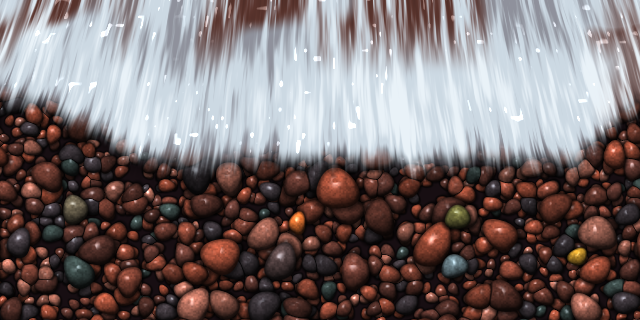
This texture is drawn by a WebGL 2 fragment shader. Its source:

```glsl
#version 300 es
precision highp float;
// Silky white surf sliding down over a beach of wet red pebbles.
uniform vec2 u_resolution;
out vec4 fragColor;

#define SHORE_Y 0.478
#define FRINGE 0.065
#define FAN 0.38
#define STREAK_FREQ 42.0
#define SPECKLE 0.28
#define GLOSS 0.55
#define GAP_COLOR vec3(0.09, 0.055, 0.07)
#define RED_STONE vec3(0.66, 0.32, 0.23)
#define BROWN_STONE vec3(0.38, 0.22, 0.19)
#define FOAM_COLOR vec3(0.80, 0.85, 0.89)
#define MIST_COLOR vec3(0.56, 0.57, 0.61)

float hash(vec2 p) { return fract(sin(dot(p, vec2(127.1, 311.7))) * 43758.5453); }

float noise(vec2 p) {
  vec2 i = floor(p), f = fract(p);
  f = f * f * (3.0 - 2.0 * f);
  return mix(mix(hash(i), hash(i + vec2(1, 0)), f.x),
             mix(hash(i + vec2(0, 1)), hash(i + vec2(1, 1)), f.x), f.y);
}

mat2 rotation(float a) { return mat2(cos(a), -sin(a), sin(a), cos(a)); }

// Rounded, slightly lopsided pebble: 0 at the centre, 1 on the rim
float pebbleDistance(vec2 offset, vec2 radii, float angle, float seed) {
  vec2 q = rotation(angle) * offset / radii;
  return length(q) * (1.0 + 0.07 * sin(3.0 * atan(q.y, q.x + 1e-5) + seed * 40.0));
}

// Domed shading, speckles and a wet highlight over a contact shadow
void paintPebble(inout vec3 col, vec2 p, vec2 offset, float d, float radius, float seam, vec3 tint) {
  float inside = clamp((1.0 - d) * radius * u_resolution.y + 0.5, 0.0, 1.0);
  float r = min(d, 1.0);
  vec3 n = vec3(offset / max(length(offset), 1e-4) * r * 0.95, sqrt(1.0 - 0.9 * r * r));
  vec3 light = normalize(vec3(-0.2, 0.62, 0.75));
  float diffuse = max(dot(n, light), 0.0);
  float grain = mix(noise(p * 190.0), noise(p * 75.0 + 9.0), 0.5) - 0.5;
  vec3 stone = tint * (0.22 + 0.92 * diffuse) * (1.0 + 2.0 * SPECKLE * grain);
  stone *= mix(0.35, 1.0, seam) * (1.0 - 0.4 * smoothstep(0.75, 1.0, r));
  float shine = pow(max(dot(normalize(n), normalize(light + vec3(0, 0, 1))), 0.0), 45.0);
  stone += GLOSS * shine * smoothstep(0.35, 0.75, noise(p * 85.0)) * vec3(0.85, 0.9, 0.95);
  col *= mix(0.35, 1.0, smoothstep(0.95, 1.4, d));
  col = mix(col, stone, inside);
}

vec3 pebbleTint(vec2 id) {
  float kind = hash(id + 3.7);
  vec3 tint = mix(BROWN_STONE, RED_STONE, smoothstep(0.25, 0.85, kind));
  tint = mix(tint, vec3(0.68, 0.44, 0.38), step(0.88, kind) * 0.8);
  tint = mix(tint, vec3(0.25, 0.22, 0.24), step(kind, 0.17));
  tint = mix(tint, vec3(0.24, 0.30, 0.29), step(kind, 0.035));
  return tint * mix(0.75, 1.12, hash(id + 8.1));
}

// One jittered grid of pebbles; the nearest one wins each point
void pebbleLayer(inout vec3 col, vec2 p, float cells, float density, float seed) {
  vec2 g = p * cells + seed, home = floor(g), bestOffset = vec2(0), bestId = home;
  float best = 9.0, second = 9.0;
  for (int j = -1; j <= 1; j++)
    for (int i = -1; i <= 1; i++) {
      vec2 id = home + vec2(i, j);
      if (hash(id + seed) > density) continue;
      vec2 jitter = vec2(hash(id + 1.3), hash(id + 5.9)) - 0.5;
      vec2 offset = g - id - 0.5 - 0.65 * jitter;
      vec2 radii = vec2(0.60, 0.45) * mix(0.72, 1.1, hash(id + 6.6));
      float d = pebbleDistance(offset, radii, 3.14 * hash(id + 2.2), hash(id));
      if (d < best) { second = best; best = d; bestOffset = offset; bestId = id; }
      else second = min(second, d);
    }
  paintPebble(col, p, bestOffset, best, 0.5 / cells, smoothstep(0.0, 0.2, second - best), pebbleTint(bestId + seed));
}

void accentPebble(inout vec3 col, vec2 p, vec2 center, vec2 radii, float angle, vec3 tint) {
  vec2 offset = p - center;
  paintPebble(col, p, offset, pebbleDistance(offset, radii, angle, center.x), radii.y, 1.0, tint);
}

vec3 beach(vec2 p) {
  vec3 col = GAP_COLOR;
  pebbleLayer(col, p, 25.0, 0.95, 11.0);
  pebbleLayer(col, p, 16.0, 0.72, 37.0);
  pebbleLayer(col, p, 10.5, 0.36, 71.0);
  // Large or oddly coloured stones lying on top
  accentPebble(col, p, vec2(1.055, 0.408), vec2(0.068, 0.062), -0.5, RED_STONE);
  accentPebble(col, p, vec2(0.69, 0.20), vec2(0.061, 0.056), 0.0, RED_STONE * 1.08);
  accentPebble(col, p, vec2(1.354, 0.232), vec2(0.076, 0.050), 1.0, RED_STONE * 0.95);
  accentPebble(col, p, vec2(0.878, 0.18), vec2(0.062, 0.045), 1.1, vec3(0.33, 0.26, 0.26));
  accentPebble(col, p, vec2(1.43, 0.32), vec2(0.040, 0.037), 0.3, vec3(0.45, 0.44, 0.24));
  accentPebble(col, p, vec2(1.42, 0.167), vec2(0.043, 0.036), 0.4, vec3(0.40, 0.48, 0.51));
  accentPebble(col, p, vec2(1.805, 0.198), vec2(0.032, 0.026), 0.5, vec3(0.78, 0.58, 0.18));
  accentPebble(col, p, vec2(0.234, 0.344), vec2(0.046, 0.039), 1.5, vec3(0.44, 0.40, 0.32));
  accentPebble(col, p, vec2(0.93, 0.302), vec2(0.036, 0.026), 1.5, vec3(0.88, 0.45, 0.20));
  accentPebble(col, p, vec2(1.868, 0.27), vec2(0.062, 0.050), -0.4, vec3(0.62, 0.39, 0.33));
  return col;
}

void main() {
  vec2 p = gl_FragCoord.xy / u_resolution.y;
  float x = p.x * 2.0 * u_resolution.y / u_resolution.x;
  vec3 col = beach(p);

  // Curved shoreline and fanned streaks of moving water
  float shore = SHORE_Y + 0.19 * (1.0 - smoothstep(0.05, 0.56, x)) + 0.16 * smoothstep(1.76, 1.99, x);
  float s = x + (x - 1.05) * (p.y - 0.5) * FAN + 0.012 * noise(p * 7.0);
  float streak = 0.45 * noise(vec2(s * STREAK_FREQ, p.y * 5.0))
    + 0.33 * noise(vec2(s * STREAK_FREQ * 2.3, p.y * 9.0 + 4.0))
    + 0.22 * noise(vec2(s * STREAK_FREQ * 4.6, p.y * 17.0 + 8.0));
  float above = p.y - shore + 0.07 * (streak - 0.5) + 0.02 * (noise(vec2(x * 9.0, 2.0)) - 0.5);

  // Bright rolling band, duller and broken by brown windows higher up
  float band = smoothstep(0.0, 0.12, above) * (1.0 - 0.75 * smoothstep(0.22, 0.42, above));
  float clumps = noise(vec2(s * 5.0, p.y * 5.0 + 3.0));
  float foam = streak * 0.85 + 0.30 * band + 0.22 * (clumps - 0.5);
  vec3 water = mix(MIST_COLOR, FOAM_COLOR, smoothstep(0.32, 0.62, foam));
  water = mix(water, vec3(0.95, 0.98, 1.0), 0.75 * smoothstep(0.66, 0.92, foam));
  float windows = smoothstep(0.74, 0.95, p.y) * smoothstep(0.42, 0.72, noise(vec2(s * 6.5 + 1.0, p.y * 6.0)));
  windows = max(windows, 0.7 * smoothstep(1.84, 1.97, x) * smoothstep(0.4, 0.7, clumps));
  water = mix(water, BROWN_STONE * (0.7 + 0.6 * streak), windows * smoothstep(0.75, 0.35, streak));
  float glint = smoothstep(0.83, 0.93, noise(vec2(s * 60.0, p.y * 38.0))) * smoothstep(0.45, 0.7, noise(p * 11.0));
  water += 0.3 * glint;

  float cover = smoothstep(-0.4 * FRINGE, FRINGE, above);
  col *= 1.0 - 0.3 * smoothstep(-0.07, 0.0, above);
  fragColor = vec4(clamp(mix(col, water, cover), 0.0, 1.0), 1.0);
}
```
